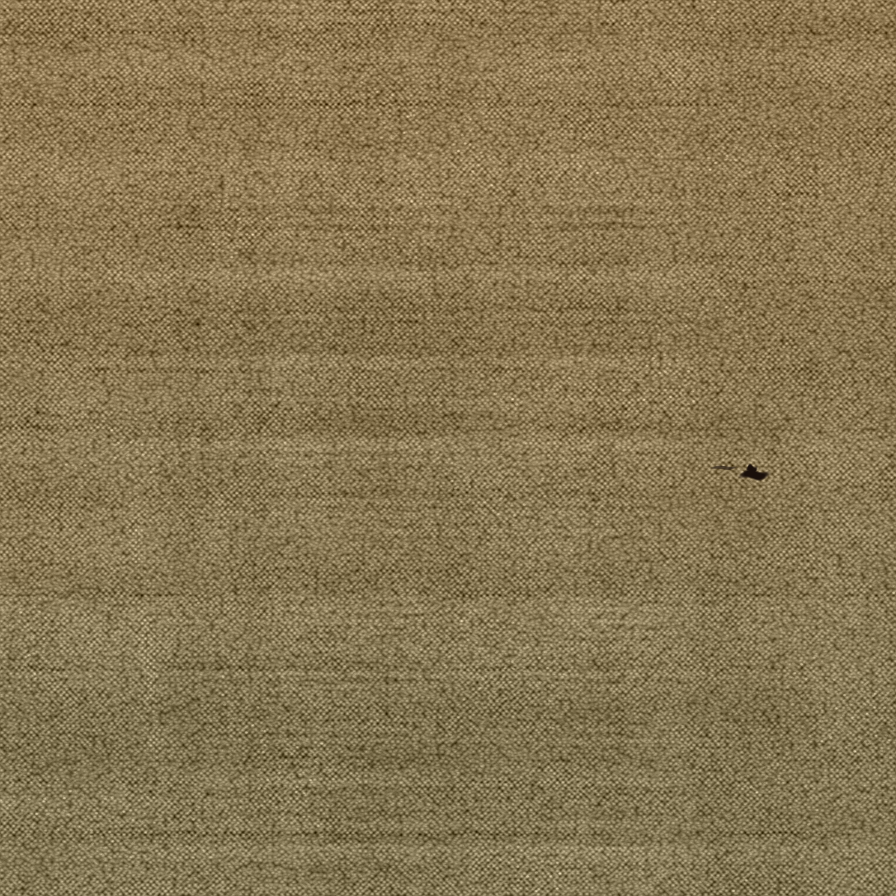
Give the GLSL for this texture, as a Shadertoy shader.

```glsl
const float TAU = 6.2831853;
const vec3 WARM_TAN = vec3(0.548, 0.460, 0.310);
const vec3 OLIVE_TAN = vec3(0.503, 0.455, 0.322);
const vec3 HOLE_BROWN = vec3(0.10, 0.06, 0.04);

vec2 hash2(vec2 p) {
    vec3 q = fract(p.xyx * vec3(0.1031, 0.1030, 0.0973));
    q += dot(q, q.yzx + 33.33);
    return fract((q.xx + q.yz) * q.zy);
}

// Distance to the nearest jittered cell point
float cellular(vec2 p) {
    vec2 cell = floor(p), f = fract(p);
    float nearest = 2.0;
    for (int y = -1; y <= 1; y++)
    for (int x = -1; x <= 1; x++) {
        vec2 o = vec2(x, y);
        vec2 d = o + hash2(cell + o) - f;
        nearest = min(nearest, dot(d, d));
    }
    return sqrt(nearest);
}

// Layered, bent sines for soft uneven patches, roughly -1 to 1
float patches(vec2 p) {
    float sum = 0.0, gain = 0.5;
    for (int i = 0; i < 4; i++) {
        p = mat2(0.8, 0.6, -0.6, 0.8) * p * 1.7 + 1.3;
        sum += gain * sin(p.x + 1.4 * sin(p.y * 0.8)) * cos(p.y);
        gain *= 0.75;
    }
    return sum;
}

// Smooth random brightness along one axis, -1 to 1
float threadNoise(float t, float seed) {
    float i = floor(t);
    float a = hash2(vec2(i, seed)).x;
    float b = hash2(vec2(i + 1.0, seed)).x;
    return 2.0 * mix(a, b, smoothstep(0.0, 1.0, fract(t))) - 1.0;
}

// Checkered over-and-under crossings of a plain weave
float weave(vec2 p, float pairs) {
    vec2 wobble = 0.0011 * vec2(patches(p * vec2(9.0, 40.0)), patches(p.yx * 21.0));
    vec2 a = (p + wobble) * pairs * TAU;
    return sin(a.x) * sin(a.y * 0.96);
}

// Thin horizontal flaw that fades in and out along its length
float darkPick(vec2 p, float height, float seed) {
    float line = exp(-pow((p.y - height) / 0.0022, 2.0));
    return line * smoothstep(-0.5, 0.8, threadNoise(p.x * 7.0, seed));
}

// Flat ragged tear, 1 inside and 0 outside
float tear(vec2 p, vec2 center, vec2 radius) {
    vec2 d = (p - center) / radius;
    d.y += 0.3 * sin(d.x * 4.0);
    return 1.0 - smoothstep(0.65, 1.25, length(d));
}

void mainImage(out vec4 fragColor, in vec2 fragCoord) {
    vec2 p = fragCoord / iResolution.y;

    // Dye drifting from warm at the top to olive at the bottom
    float drift = p.y + 0.10 * patches(p * vec2(3.0, 5.0));
    vec3 color = mix(OLIVE_TAN, WARM_TAN, smoothstep(0.0, 0.95, drift));

    // Weave relief, stronger in some patches
    float relief = 0.110 + 0.055 * patches(p * vec2(12.0, 24.0));
    float crossing = weave(p, 150.0);
    float tone = relief * crossing - 0.012;

    // Fibre grain, slightly stretched along the weft
    tone += 0.31 * (0.47 - cellular(p * vec2(190.0, 265.0)));
    tone += 0.10 * (0.47 - cellular(p * vec2(65.0, 140.0) + 37.0));

    // Horizontal and vertical thread bands
    tone += 0.045 * threadNoise(p.y * 150.0, 3.0) * (0.7 + 0.5 * threadNoise(p.x * 9.0, 8.0));
    tone += 0.018 * threadNoise(p.y * 40.0, 5.0);
    tone += 0.013 * threadNoise(p.x * 28.0, 11.0);
    tone += 0.022 * patches(p * vec2(10.0, 18.0));

    // Dark weft picks, crowded near the top edge
    for (int i = 0; i < 12; i++) {
        float k = float(i);
        float spread = (k + hash2(vec2(k, 21.0)).x) / 12.0;
        float height = 1.0 - pow(spread, 1.4);
        tone -= darkPick(p, height, k + 40.0) * (0.06 - 0.07 * crossing);
    }

    // Pale worn warp, broken into loose stitches
    float warpX = 0.158 + 0.012 * sin(p.y * 9.0);
    float worn = exp(-pow((p.x - warpX) / 0.008, 2.0));
    worn *= smoothstep(0.08, 0.14, p.y) * (1.0 - smoothstep(0.40, 0.46, p.y));
    worn *= smoothstep(-0.5, 0.6, threadNoise(p.y * 30.0, 17.0));
    tone += worn * (0.01 + 0.12 * max(crossing, 0.0));

    // Scattered bright slubs
    float slub = 1.0 - smoothstep(0.05, 0.16, cellular(p * vec2(65.0, 85.0) + 91.0));
    tone += 0.16 * slub * smoothstep(-0.1, 0.7, patches(p * 9.0 + 4.0));

    color += tone * vec3(1.0, 0.99, 0.97);

    // Small torn hole with a trailing nick
    float hole = tear(p, vec2(0.842, 0.470), vec2(0.016, 0.005));
    hole = max(hole, tear(p, vec2(0.839, 0.476), vec2(0.006, 0.005)));
    hole = max(hole, 0.6 * tear(p, vec2(0.808, 0.478), vec2(0.014, 0.002)));
    color = mix(color, HOLE_BROWN, hole);

    fragColor = vec4(clamp(color, 0.0, 1.0), 1.0);
}
```
